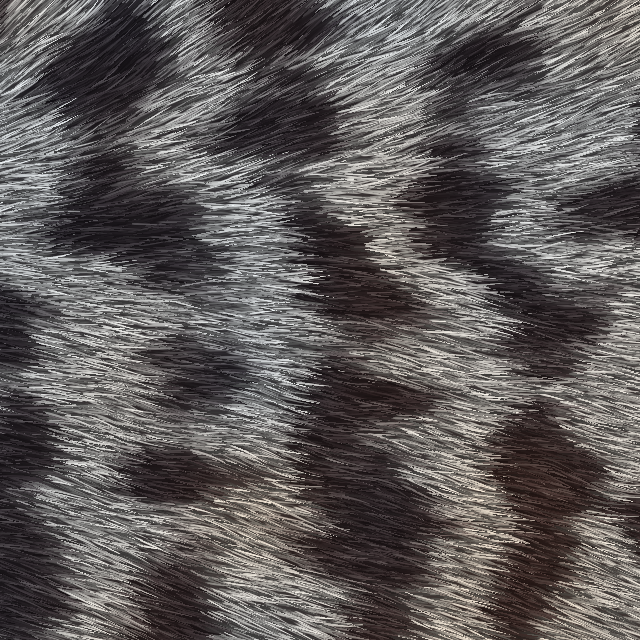
Write a Shadertoy shader that draws this texture.

```glsl
vec3 hash3(vec3 p) {
    p = fract(p * vec3(0.1031, 0.1030, 0.0973));
    p += dot(p, p.yxz + 33.33);
    return fract((p.xxy + p.yxx) * p.zyx);
}

float noise(vec2 p) {
    vec2 i = floor(p), f = fract(p);
    f = f * f * (3.0 - 2.0 * f);
    float a = hash3(vec3(i, 7.0)).x;
    float b = hash3(vec3(i + vec2(1, 0), 7.0)).x;
    float c = hash3(vec3(i + vec2(0, 1), 7.0)).x;
    float d = hash3(vec3(i + vec2(1, 1), 7.0)).x;
    return mix(mix(a, b, f.x), mix(c, d, f.x), f.y);
}

// Lie of the coat: falling at the bottom, sweeping upward at the top
float flowAngle(vec2 p) {
    float sweep = smoothstep(0.45, 1.1, p.y) * (1.1 - 0.4 * p.x);
    float tufts = sin(p.x * 17.0 + 4.0 * sin(p.y * 11.0)) * sin(p.y * 27.0 + p.x * 8.0);
    return -0.32 + 0.35 * p.y + 0.7 * sweep + 0.09 * tufts;
}

// 0 inside the dark spots, 1 in the pale coat
float paleness(vec2 p) {
    vec2 warp = vec2(noise(p * 6.0 + 3.0), noise(p * 6.0 + 41.0)) - 0.5;
    vec2 q = p + 0.11 * warp;
    float column = (q.x - 0.07 * q.y + 0.04) / 0.28 + 0.5 * smoothstep(0.53, 0.68, q.y);
    float bands = -0.9 * cos(6.2832 * column);
    float breaks = 0.5 * cos(6.2832 * (q.y / 0.21 + 0.37 * floor(column + 0.5)));
    float patches = 1.5 * (noise(p * 4.5 + 17.0) - 0.5) + 1.1 * (noise(p * vec2(16, 38)) - 0.5);
    return smoothstep(-0.85, 0.55, bands + breaks + patches);
}

// Cool black to brown in the spots, bluish white to cream in the coat
vec3 furColor(float warmth, float pale, float shade) {
    vec3 dark = mix(vec3(0.085, 0.075, 0.095), vec3(0.145, 0.09, 0.08), warmth);
    dark = dark * (0.85 + 0.7 * shade) + 0.12 * shade * shade;
    vec3 light = mix(vec3(0.92, 0.94, 0.95), vec3(0.98, 0.93, 0.86), warmth);
    return mix(dark, light * (0.27 + 0.78 * shade), pale);
}

void mainImage(out vec4 fragColor, in vec2 fragCoord) {
    vec2 p = fragCoord / iResolution.y;
    float pixel = 1.0 / iResolution.y;
    float angle = flowAngle(p);
    float lean = cos(angle);
    vec2 cell = vec2(0.0065, 0.018);

    // Follow the flow back to the roots and keep the uppermost hair
    float best = 0.0, cover = 0.0, shade = 0.0, along = 0.0, pigment = 0.0;
    vec2 root = p;
    for (int k = 0; k < 28; k++) {
        // The two layers cross at a small angle
        float layer = float(k / 14);
        float slope = tan(angle) + 0.2 * (layer - 0.5);
        float column = floor(p.x / cell.x + 0.5 * layer) - float(k % 14);
        float rootX = (column - 0.5 * layer) * cell.x;
        float run = p.x - rootX;
        float y = (p.y - slope * run) / cell.y + hash3(vec3(column, layer, 3.0)).x;
        vec3 rnd = hash3(vec3(column, floor(y), layer + 20.0));

        float hairLength = 0.04 + 0.05 * fract(rnd.x * 17.0 + rnd.z * 5.0);
        float t = run / (lean * hairLength);
        float drift = 0.15 * (rnd.y - 0.5) * run;
        float side = ((fract(y) - 0.4 - 0.2 * rnd.x) * cell.y - drift) * lean;
        float halfWidth = (0.0012 + 0.0009 * rnd.z) * (1.0 - t * t) * smoothstep(-0.15, 0.3, t);
        float hit = clamp((halfWidth - abs(side)) / pixel + 0.5, 0.0, 1.0);
        hit *= smoothstep(0.0, 0.2, t) * smoothstep(1.0, 0.92, t);

        float priority = fract(rnd.y * 29.0 + rnd.x * 3.0);
        float tone = fract(rnd.z * 31.0 + rnd.x * 13.0);
        float score = hit * (0.3 + 0.5 * priority + 0.2 * tone);
        if (score > best) {
            best = score;
            cover = hit;
            along = t;
            shade = tone;
            pigment = fract(rnd.y * 47.0 + rnd.z * 7.0) - 0.5;
            root = vec2(rootX, p.y - slope * run);
        }
    }

    // Shadowed undercoat, then the hair with pigment taken from its root
    float warmth = clamp(noise(p * 5.0 + 60.0) * 0.9 + 0.5 * (p.x - p.y), 0.0, 1.0);
    vec3 color = furColor(warmth, 0.35 * paleness(p), 0.2);
    float pale = clamp(paleness(root) * 1.1 + 0.4 * pigment, 0.0, 1.0);
    vec3 hair = furColor(warmth, pale, shade) * (0.82 + 0.28 * along);
    fragColor = vec4(mix(color, hair, 0.97 * cover), 1.0);
}
```
